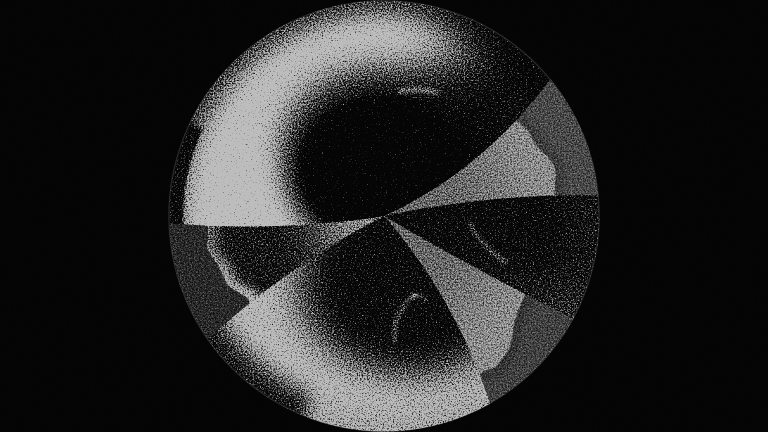
A Shadertoy shader for this background:

```glsl
#define RADIUS 0.998
#define GRAIN_SCALE 125.0
#define GRAIN_GAIN 0.56
#define CRISP 0.38
#define SATIN 0.6
#define FROSTED 1.0
#define RIPPLE 0.06
#define INK 0.02
#define CHALK 0.74
#define BACKDROP 0.018

// Gradient noise
vec2 gradientAt(vec2 cell) {
    vec3 h = fract(cell.xyx * vec3(0.1031, 0.1030, 0.0973));
    h += dot(h, h.yzx + 33.33);
    float turn = 6.2832 * fract((h.x + h.y) * h.z);
    return vec2(cos(turn), sin(turn));
}

float gradientNoise(vec2 p) {
    vec2 i = floor(p), f = p - i;
    vec2 u = f * f * f * (f * (f * 6.0 - 15.0) + 10.0);
    vec2 e = vec2(1.0, 0.0);
    float low = mix(dot(gradientAt(i), f),
                    dot(gradientAt(i + e), f - e), u.x);
    float high = mix(dot(gradientAt(i + e.yx), f - e.yx),
                     dot(gradientAt(i + 1.0), f - 1.0), u.x);
    return mix(low, high, u.y);
}

// Two rotated layers hide the noise lattice
float grainAt(vec2 p) {
    vec2 q = mat2(0.8, 0.6, -0.6, 0.8) * p;
    float layers = gradientNoise(p * GRAIN_SCALE + 300.0)
                 + gradientNoise(q * GRAIN_SCALE * 1.4 + 700.0);
    return 0.5 + GRAIN_GAIN * layers;
}

// Soft bowed line from a to b
float stroke(vec2 p, vec2 a, vec2 b, float bow, float width) {
    vec2 along = b - a;
    float h = clamp(dot(p - a, along) / dot(along, along), 0.0, 1.0);
    vec2 side = normalize(vec2(-along.y, along.x));
    vec2 onCurve = a + along * h + side * bow * 4.0 * h * (1.0 - h);
    return 1.0 - smoothstep(0.0, width, length(p - onCurve));
}

// Sector tones: x is brightness, y is softness of the grain
vec2 upperSector(vec2 p, float r, float angle) {
    float core = length((p - vec2(0.0, 0.22)) / vec2(0.42, 0.36));
    float reach = mix(1.45, 1.85, smoothstep(0.1, 0.8, p.y));
    float tone = 0.92 * smoothstep(0.8, reach, core);
    tone += 0.1 * smoothstep(0.92, 1.0, core);
    tone *= mix(0.12, 1.0, smoothstep(44.0, 92.0, angle));
    tone *= 1.0 - 0.65 * smoothstep(0.8, 1.02, r);
    float strip = smoothstep(0.92, 0.94, r) * smoothstep(153.0, 156.0, angle);
    tone = mix(tone, 0.12, strip) - 0.06 * (1.0 - smoothstep(0.7, 1.0, core));
    tone += 0.3 * stroke(p, vec2(0.08, 0.575), vec2(0.24, 0.57), 0.01, 0.03);
    return vec2(tone, CRISP);
}

vec2 leftSector(float r, float angle) {
    float fall = smoothstep(183.0, 212.0, angle);
    float edge = 0.85 - 0.1 * fall
               + RIPPLE * gradientNoise(vec2(angle * 0.13, 4.5));
    float tone = mix(0.62, 0.2, smoothstep(0.1, 0.55, r));
    tone += mix(0.3, 0.6, fall) * smoothstep(edge - 0.1, edge, r);
    return mix(vec2(tone, CRISP), vec2(0.06, FROSTED),
               smoothstep(edge - 0.004, edge + 0.004, r));
}

vec2 lowerSector(vec2 p, float r, float angle) {
    float core = length((p - vec2(0.12, -0.3)) / vec2(0.5, 0.42));
    float tone = 0.1 + 0.76 * smoothstep(0.6, 1.45, core);
    float rim = smoothstep(0.78, 1.0, r);
    tone *= 1.0 - rim * mix(0.75, 0.15, smoothstep(244.0, 253.0, angle));
    tone += 0.28 * stroke(p, vec2(0.05, -0.57), vec2(0.14, -0.37), 0.03, 0.03);
    tone += 0.25 * stroke(p, vec2(0.14, -0.37), vec2(0.19, -0.39), 0.01, 0.025);
    return vec2(tone, CRISP);
}

vec2 rightSector(vec2 p, float r, float angle) {
    float tone = 0.1 + 0.1 * smoothstep(0.7, 1.0, r);
    tone += 0.12 * smoothstep(348.0, 330.0, angle) * smoothstep(0.2, 0.8, r);
    tone += 0.28 * stroke(p, vec2(0.4, -0.04), vec2(0.56, -0.21), -0.015, 0.025);
    return vec2(tone, CRISP);
}

// Pale wedge that ends in a rippled edge and a frosted panel
vec2 paleWedge(float r, float angle, float edge, float panel) {
    edge += RIPPLE * gradientNoise(vec2(angle * 0.13, 9.5));
    float tone = mix(0.52, 0.7, smoothstep(0.3, 0.8, r));
    float shade = 0.12 * (1.0 - smoothstep(edge, edge + 0.08, r));
    return mix(vec2(tone, SATIN), vec2(panel - shade, FROSTED),
               smoothstep(edge - 0.006, edge + 0.006, r));
}

// Coverage past a spiral boundary, measured in canvas units
float past(float angle, float start, float twist, float r, float blur) {
    float gap = radians(angle - start - twist * r) * r;
    return smoothstep(-blur, blur, gap);
}

void mainImage(out vec4 fragColor, in vec2 fragCoord) {
    vec2 p = (2.0 * fragCoord - iResolution.xy) / iResolution.y;
    float blur = 1.5 / iResolution.y;
    float r = length(p);
    // The angle wraps at 100 degrees, inside the upper sector
    float angle = 100.0 + mod(degrees(atan(p.y, p.x + 1e-6)) - 100.0, 360.0);

    // Sectors in counterclockwise order
    vec2 upper = upperSector(p, r, mod(angle, 360.0));
    float lowEdge = mix(0.86, 0.75, smoothstep(302.0, 331.0, angle));
    float highEdge = mix(0.83, 0.75, smoothstep(367.0, 396.0, angle));
    vec2 look = upper;
    look = mix(look, leftSector(r, angle), past(angle, 188.7, -6.8, r, blur));
    look = mix(look, lowerSector(p, r, angle), past(angle, 207.3, 7.7, r, blur));
    look = mix(look, paleWedge(r, angle, lowEdge, 0.26), past(angle, 311.0, -11.5, r, blur));
    look = mix(look, rightSector(p, r, angle), past(angle, 329.5, 2.0, r, blur));
    look = mix(look, paleWedge(r, angle, highEdge, 0.32), past(angle, 372.0, -6.5, r, blur));
    look = mix(look, upper, past(angle, 384.8, 14.7, r, blur));

    // Stippled disc with a thin rim
    float grain = grainAt(p);
    float lit = smoothstep(-look.y, look.y, look.x - grain);
    float shade = mix(INK, CHALK, lit);
    shade = max(shade, 0.2 * smoothstep(0.988, RADIUS, r));
    float disc = 1.0 - smoothstep(RADIUS - blur, RADIUS + blur, r);
    float night = BACKDROP + 0.012 * (grain - 0.5);
    fragColor = vec4(vec3(mix(night, shade, disc)), 1.0);
}
```
